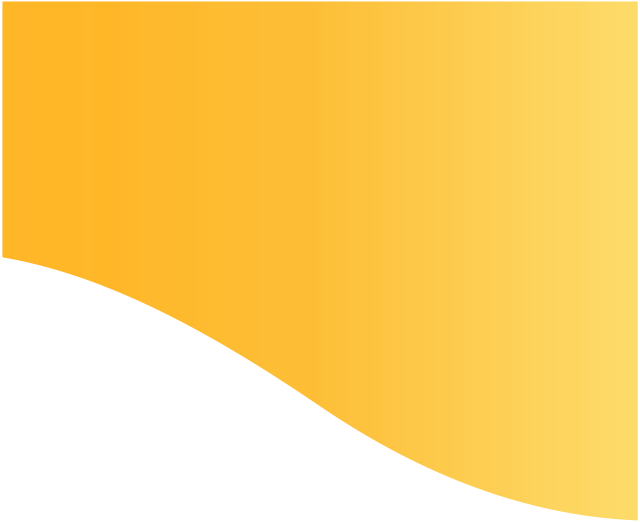
Write a WebGL 2 fragment shader that draws this background.

```glsl
#version 300 es
precision highp float;

uniform vec2 u_resolution;
out vec4 outColor;

#define AMBER vec3(1.0, 0.718, 0.157)
#define GOLD vec3(0.992, 0.745, 0.212)
#define STRAW vec3(0.992, 0.863, 0.420)
#define PANEL_MIN vec2(0.0038, 0.0)
#define PANEL_MAX vec2(0.9965, 0.9972)
#define WAVE_HEIGHTS vec3(0.507, 0.2217, 0.003)
#define WAVE_SLOPES vec3(-0.208, -0.833, -0.049)
#define BAND_STRENGTH 0.003

// Cubic through two heights with given end tangents
float hermite(float startY, float endY, float startTan, float endTan, float t) {
    float s = 1.0 - t;
    return startY * s * s * (1.0 + 2.0 * t) + endY * t * t * (3.0 - 2.0 * t)
         + startTan * t * s * s - endTan * t * t * s;
}

// Lower edge: a steep middle that flattens towards both sides
float waveHeight(float x) {
    float middle = 0.5 * (PANEL_MIN.x + PANEL_MAX.x);
    float span = middle - PANEL_MIN.x;
    vec3 tangents = WAVE_SLOPES * span;
    float t = (x - PANEL_MIN.x) / span;
    return t < 1.0
        ? hermite(WAVE_HEIGHTS.x, WAVE_HEIGHTS.y, tangents.x, tangents.y, t)
        : hermite(WAVE_HEIGHTS.y, WAVE_HEIGHTS.z, tangents.y, tangents.z, t - 1.0);
}

// Horizontal gradient with faint vertical bands
vec3 panelColor(float x) {
    vec3 color = mix(AMBER, GOLD, smoothstep(0.12, 0.5, x));
    color = mix(color, STRAW, clamp((x - 0.48) / 0.52, 0.0, 1.0));
    float bands = sin(x * 61.0) + 0.6 * sin(x * 137.0 + 1.3);
    return color + BAND_STRENGTH * bands * vec3(0.0, 0.5, 1.0);
}

// Coverage of an edge, one pixel wide
float coverage(float distanceInPixels) {
    return clamp(distanceInPixels + 0.5, 0.0, 1.0);
}

void main() {
    vec2 uv = gl_FragCoord.xy / u_resolution;

    // Distance to the wave, corrected for its local slope
    float stepX = 0.5 / u_resolution.x;
    float rise = (waveHeight(uv.x + stepX) - waveHeight(uv.x - stepX)) * u_resolution.y;
    float waveDistance = (uv.y - waveHeight(uv.x)) * u_resolution.y / sqrt(1.0 + rise * rise);

    // Panel clipped by thin white margins
    vec2 lower = (uv - PANEL_MIN) * u_resolution;
    vec2 upper = (PANEL_MAX - uv) * u_resolution;
    float mask = coverage(waveDistance) * coverage(lower.x)
               * coverage(upper.x) * coverage(upper.y);

    outColor = vec4(mix(vec3(1.0), panelColor(uv.x), mask), 1.0);
}
```
